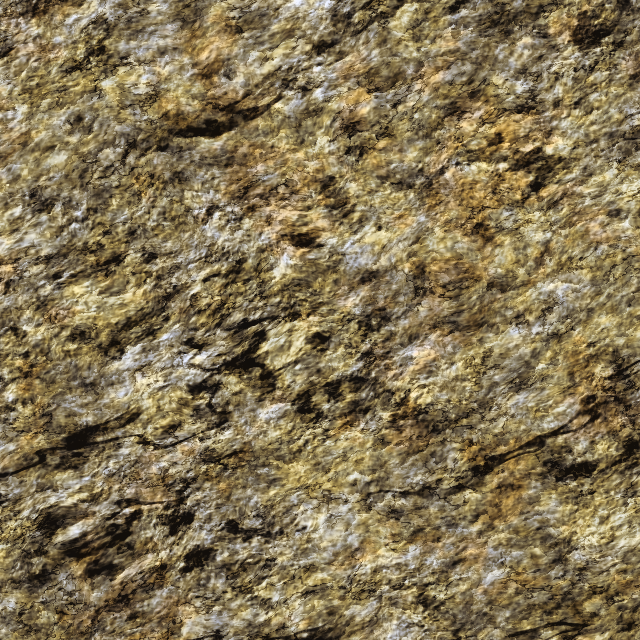
Give the GLSL for this texture, as a Shadertoy shader.

```glsl
// Weathered rock face: tilted strata of crumbly chips, small pits and long dark cracks.
// Layered noise gives a height that is lit from above; cellular noise adds facets,
// and the summed tone is coloured through an ochre, olive and pale grey ramp.

float hash(vec2 p) {
    vec3 h = fract(vec3(p.xyx) * 0.1031);
    h += dot(h, h.yzx + 33.33);
    return fract((h.x + h.y) * h.z);
}

vec2 hash2(vec2 p) {
    return vec2(hash(p), hash(p + 71.7));
}

float noise(vec2 p) {
    vec2 i = floor(p), f = fract(p);
    f = f * f * (3.0 - 2.0 * f);
    return mix(mix(hash(i), hash(i + vec2(1, 0)), f.x),
               mix(hash(i + vec2(0, 1)), hash(i + vec2(1, 1)), f.x), f.y);
}

// Layered noise in 0..1, turned at each octave to hide the lattice
float layers(vec2 p, int octaves) {
    float sum = 0.0, total = 0.0, amp = 1.0;
    for (int i = 0; i < octaves; i++) {
        sum += amp * noise(p);
        total += amp;
        amp *= 0.64;
        p = mat2(1.6, 1.2, -1.2, 1.6) * p + 17.3;
    }
    return sum / total;
}

// Cellular noise: x = chip tone, y = slope across the chip
vec2 chips(vec2 p) {
    vec2 base = floor(p), nearest = vec2(9), id = vec2(0);
    for (int y = -1; y <= 1; y++)
    for (int x = -1; x <= 1; x++) {
        vec2 cell = base + vec2(x, y);
        vec2 toPoint = p - cell - hash2(cell);
        if (dot(toPoint, toPoint) < dot(nearest, nearest)) {
            nearest = toPoint;
            id = cell;
        }
    }
    return vec2(hash(id + 5.1) - 0.5, nearest.y);
}

// Ramp from crevice black to pale mineral, by tone
vec3 rockColor(float tone, float paleness) {
    vec3 light = mix(vec3(0.70, 0.64, 0.44), vec3(0.68, 0.64, 0.54), paleness);
    vec3 col = mix(vec3(0.07, 0.055, 0.04), vec3(0.16, 0.13, 0.09), clamp(tone / 0.16, 0.0, 1.0));
    col = mix(col, vec3(0.35, 0.29, 0.20), clamp((tone - 0.16) / 0.19, 0.0, 1.0));
    col = mix(col, vec3(0.52, 0.46, 0.31), clamp((tone - 0.35) / 0.17, 0.0, 1.0));
    col = mix(col, light, clamp((tone - 0.52) / 0.17, 0.0, 1.0));
    col = mix(col, vec3(0.85, 0.82, 0.70), clamp((tone - 0.69) / 0.16, 0.0, 1.0));
    return mix(col, vec3(0.98, 0.96, 0.88), clamp((tone - 0.85) / 0.25, 0.0, 1.0));
}

void mainImage(out vec4 fragColor, in vec2 fragCoord) {
    vec2 uv = fragCoord / iResolution.y;

    // Strata rise to the right, squeezed across their length and bent by slow noise
    float tilt = 0.36;
    vec2 p = uv * mat2(cos(tilt), sin(tilt), -sin(tilt), cos(tilt));
    p.y *= 1.4;
    p += 0.06 * (vec2(layers(uv * 5.0, 3), layers(uv * 5.0 + 40.0, 3)) - 0.5);
    vec2 fray = vec2(layers(p * 34.0, 4), layers(p * 34.0 + 60.0, 4)) - 0.5;

    // Relief lit from above, rougher in crumbling zones
    float crumble = smoothstep(0.40, 0.64, layers(p * 5.0 + 9.0, 3));
    vec2 rough = p + fray * 0.014;
    vec2 toLight = vec2(-0.0016, 0.0042);
    float relief = layers(rough * 10.0, 6) - layers((rough + toLight) * 10.0, 6);
    float tone = 0.57 + relief * mix(3.0, 4.8, crumble);

    // Stains, mottling and fine mineral grain
    tone += 0.30 * (layers(p * 6.0 + 30.0, 4) - 0.5);
    tone += 0.62 * (layers(p * 26.0 + 35.0, 5) - 0.5);
    tone += 0.36 * (layers(uv * 120.0, 2) - 0.5);

    // Faceted chips at two sizes
    vec2 slab = chips(p * vec2(13.0, 16.0) + fray * 1.6);
    vec2 flake = chips(p * vec2(34.0, 40.0) + fray * 2.4 + 13.0);
    tone += 0.12 * slab.x + 0.12 * slab.y + 0.16 * flake.x + 0.12 * flake.y;

    // Short crevices between crumbs
    float crevice = abs(layers(p * vec2(17.0, 24.0) + 90.0, 5) - 0.5);
    float creviceGate = smoothstep(0.35, 0.70, noise(p * 16.0 + 3.0));
    tone -= 0.30 * creviceGate * (1.0 - smoothstep(0.004, 0.035, crevice));

    // Shadowed pits
    float pit = smoothstep(0.58, 0.68, layers(p * vec2(15.0, 19.0) + 80.0, 5));
    tone -= pit * mix(0.14, 0.40, crumble);

    // Long cracks along the strata
    float crackLine = abs(layers(p * vec2(1.7, 4.0) + 21.0, 5) - 0.5);
    float crackGate = smoothstep(0.44, 0.62, noise(p * vec2(3.0, 5.0) + 50.0));
    tone -= 0.42 * crackGate * (1.0 - smoothstep(0.004, 0.020, crackLine));

    // Mineral tints: pale grey, yellow ochre and scattered rust
    float paleness = smoothstep(0.36, 0.60, layers(p * 11.0 + 110.0, 5));
    float rust = smoothstep(0.55, 0.72, layers(p * 11.0 + 150.0, 5));
    vec3 col = rockColor(max(tone, 0.0), paleness);
    col *= mix(vec3(1.0, 0.99, 0.93), vec3(0.99, 1.0, 1.06), paleness);
    col *= mix(vec3(1.0), vec3(1.04, 0.91, 0.74), rust * 0.7);
    col *= 1.0 + 0.22 * (noise(p * 70.0 + 7.0) - 0.5) * vec3(0.4, 0.0, -1.5);

    fragColor = vec4(clamp(col, 0.0, 1.0), 1.0);
}
```
